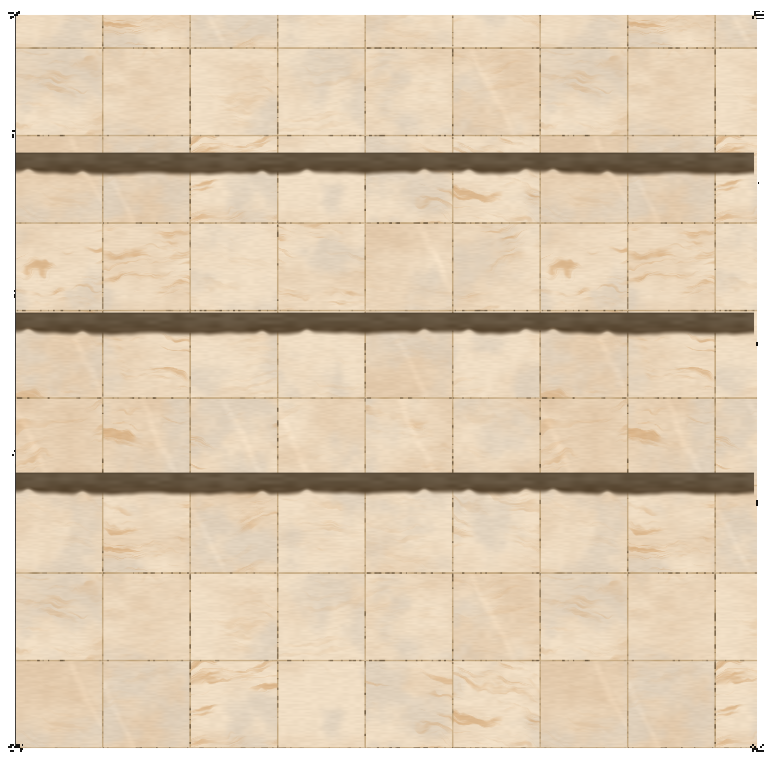
Give the GLSL for this texture, as a three.js fragment shader.

```glsl
// Sandstone tile wall crossed by three dark shadowed ledges, on a white border.
#define WALL_MIN vec2(0.0198, 0.0260)
#define WALL_MAX vec2(0.9857, 0.9805)
#define TILE 0.11393
#define REPEAT 6.0
#define JOINT 0.008
#define BAND_TOP 0.8021
#define BAND_PITCH 0.20833
#define BAND_DEPTH 0.0285
#define BAND_RIGHT 0.9818
#define STAIN 0.75
#define SOFT 0.0008

varying vec2 vUv;

const vec3 CREAM = vec3(0.940, 0.868, 0.768);
const vec3 TAN = vec3(0.885, 0.785, 0.665);
const vec3 GREY = vec3(0.865, 0.810, 0.735);
const vec3 OCHRE = vec3(0.835, 0.665, 0.475);
const vec3 GROUT = vec3(0.740, 0.625, 0.455);
const vec3 GRIME = vec3(0.360, 0.290, 0.200);
const vec3 LEDGE = vec3(0.390, 0.330, 0.250);
const vec3 LEDGE_LOW = vec3(0.355, 0.285, 0.200);

float hash(vec2 p) {
  return fract(sin(dot(p, vec2(127.1, 311.7))) * 43758.545);
}

// Integer cell index that wraps after a number of cells.
vec2 wrap(vec2 cell, float count) {
  return floor(mod(cell + 0.5, count));
}

// Value noise, periodic along x.
float noise(vec2 p, float period) {
  vec2 i = floor(p), f = p - i;
  f = f * f * (3.0 - 2.0 * f);
  float x0 = wrap(i, period).x, x1 = wrap(i + 1.0, period).x;
  return mix(mix(hash(vec2(x0, i.y)), hash(vec2(x1, i.y)), f.x),
             mix(hash(vec2(x0, i.y + 1.0)), hash(vec2(x1, i.y + 1.0)), f.x), f.y);
}

float fbm(vec2 p) {
  float sum = 0.0, amp = 0.5;
  for (int i = 0; i < 4; i++) {
    sum += amp * noise(p, 512.0);
    p = p * 2.03 + 7.3;
    amp *= 0.5;
  }
  return sum;
}

// One slab: own tint, cloudy patches, slanted ochre veins and fine grain.
vec3 stone(vec2 f, vec2 id) {
  float tint = hash(id + 3.1), vein = hash(id + 17.7), slant = hash(id + 29.3) - 0.5;
  vec2 p = f + 40.0 * vec2(hash(id + 5.9), hash(id + 11.3));
  float cloud = fbm(p * vec2(1.8, 3.0));
  vec3 col = mix(CREAM, TAN, clamp(0.65 * tint + 1.6 * (cloud - 0.45), 0.0, 1.0));
  col = mix(col, GREY, 0.75 * smoothstep(0.45, 0.7, fbm(p * 1.9 + 23.0)));
  float warp = 0.35 * fbm(p * 2.5 + 9.0);
  float streak = fbm(vec2(p.x * 2.2, (p.y + slant * f.x * 0.6 + warp) * 15.0));
  float patchy = smoothstep(0.32, 0.62, fbm(p * 2.2 + 51.0));
  float amount = mix(0.2, 1.0, smoothstep(0.4, 0.8, vein));
  col = mix(col, OCHRE, STAIN * amount * patchy * smoothstep(0.46, 0.72, streak));
  float crease = abs(f.x - 0.6 - slant + 0.5 * (f.y - 0.5) + 0.4 * warp);
  col += 0.025 * step(0.6, tint) * (1.0 - smoothstep(0.0, 0.07, crease));
  return col + 0.035 * (noise(p * vec2(14.0, 55.0), 2048.0) - 0.5);
}

// Joint strength (x) and dirt (y) across distance d, at position s along it.
vec2 joint(float d, float s, vec2 id) {
  float wear = noise(vec2(s * 9.0, hash(id) * 90.0), 512.0);
  float pits = noise(vec2(s * 34.0, hash(id + 4.0) * 90.0), 512.0);
  float line = 1.0 - smoothstep(0.3 * JOINT, 1.9 * JOINT, d);
  float dirt = smoothstep(0.55, 0.85, pits) * mix(0.25, 1.0, hash(id + 8.0));
  return line * vec2(0.5 + 0.45 * wear, dirt);
}

// Dark ledge with a ragged, soft lower edge and pale chips.
vec3 ledge(vec3 col, float x) {
  float t = BAND_TOP - vUv.y, k = floor(t / BAND_PITCH);
  float d = t - k * BAND_PITCH;
  float inside = step(-0.5, k) * step(k, 2.5) * (1.0 - smoothstep(-SOFT, SOFT, vUv.x - BAND_RIGHT));
  vec2 cell = wrap(vec2(floor(x * 2.0)), 2.0 * REPEAT);
  float off = (fract(x * 2.0) - 0.3 - 0.4 * hash(cell)) / 0.13;
  float chip = exp(-off * off) * step(0.45, hash(cell + 6.0));
  float wave = noise(vec2(x * 2.0, 2.5), 12.0) - 0.5 + 0.4 * (noise(vec2(x * 9.0, 7.5), 54.0) - 0.5);
  float depth = BAND_DEPTH + 0.005 * wave - 0.0035 * chip;
  float cover = smoothstep(0.0, 2.0 * SOFT, d) * (1.0 - smoothstep(depth - 0.005, depth + 0.004, d));
  float mottle = noise(vec2(x * 7.0, d * 220.0), 42.0);
  vec3 dark = mix(LEDGE, LEDGE_LOW, smoothstep(0.010, 0.025, d)) + 0.06 * (mottle - 0.5);
  dark *= mix(0.8, 1.0, smoothstep(0.0, 0.004, d));
  float glint = chip * (1.0 - smoothstep(0.0, 0.003, abs(d - depth - 0.001)));
  col = mix(col, dark, inside * cover);
  return mix(col, CREAM, 0.55 * inside * glint);
}

// Black crumbs at the corners and beside the ledges.
float crumbs() {
  vec2 q = min(abs(vUv - WALL_MIN), abs(vUv - WALL_MAX));
  float zone = step(max(q.x - 0.004, q.y), 0.0055);
  for (int i = 0; i < 3; i++) {
    float y = vUv.y - BAND_TOP + float(i) * BAND_PITCH;
    zone = max(zone, step(max(abs(vUv.x - 0.0175), abs(y - 0.0234) * 0.4), 0.002));
    zone = max(zone, step(max(abs(vUv.x - 0.9865), abs(y + 0.0404) * 0.6), 0.002));
  }
  vec2 p = vUv * 384.0;
  return zone * step(0.6, hash(floor(p))) * (1.0 - smoothstep(0.3, 0.6, length(fract(p) - 0.5)));
}

void main() {
  vec2 g = (vUv - WALL_MIN) / TILE;
  vec2 f = fract(g), id = wrap(floor(g), REPEAT), edge = wrap(floor(g + 0.5), REPEAT);
  vec2 d = abs(fract(g + 0.5) - 0.5);
  vec3 col = stone(f, id);
  vec2 seam = max(joint(d.x, f.y, vec2(edge.x, id.y)), joint(d.y, f.x, vec2(id.x, edge.y) + 31.0));
  col = mix(mix(col, GROUT, seam.x), GRIME, 0.8 * seam.y);
  col = ledge(col, g.x);
  col *= smoothstep(0.0, 2.0 * SOFT, vUv.x - WALL_MIN.x);
  vec2 m = smoothstep(-SOFT, SOFT, vUv - WALL_MIN) * smoothstep(-SOFT, SOFT, WALL_MAX - vUv);
  col = mix(vec3(1.0), col, m.x * m.y);
  gl_FragColor = vec4(mix(col, vec3(0.0), crumbs()), 1.0);
}
```
